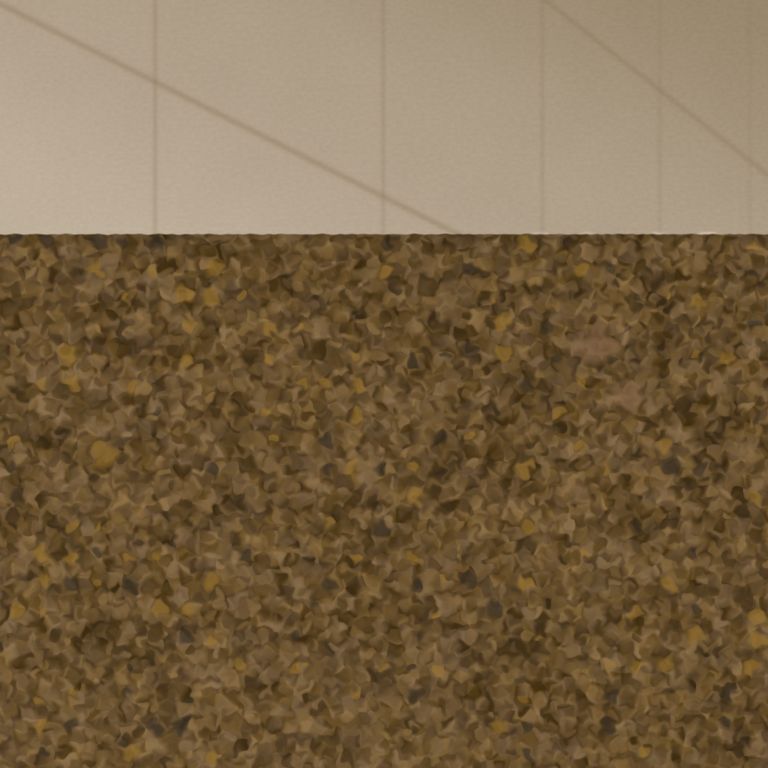
Write a WebGL 1 fragment shader that draws this texture.

```glsl
precision highp float;
// A granular cork panel below a pale, faintly seamed wall.
// The cork blends soft cellular chips at two scales with gradient noise and
// sparse flecks; the wall is a gradient with perspective seams and fine weave.

uniform vec2 u_resolution;

const float EDGE_Y = 0.695;
const float CHIP_SCALE = 62.0;
const float GRAIN_SCALE = 118.0;
const float FLECK_SCALE = 27.0;
const float SEAM_START = 0.202;
const float SEAM_STEP = 0.3616;
const float SEAM_SHRINK = 0.217;
const vec3 WALL_LIGHT = vec3(0.745, 0.685, 0.605);
const vec3 WALL_MID = vec3(0.685, 0.620, 0.535);
const vec3 WALL_DARK = vec3(0.590, 0.525, 0.420);
const vec3 SEAM_TINT = vec3(0.53, 0.45, 0.34);
const vec3 CORK_DARK = vec3(0.235, 0.170, 0.075);
const vec3 CORK_MID = vec3(0.400, 0.307, 0.178);
const vec3 CORK_LIGHT = vec3(0.545, 0.435, 0.285);
const vec3 OCHRE = vec3(0.590, 0.445, 0.170);
const vec3 CHARCOAL = vec3(0.205, 0.175, 0.135);
const vec3 ROSE = vec3(0.505, 0.385, 0.275);

vec3 hash3(vec2 p) {
  vec3 q = fract(vec3(p.xyx) * vec3(0.1031, 0.1030, 0.0973));
  q += dot(q, q.yxz + 33.33);
  return fract((q.xxy + q.yzz) * q.zyx);
}

float gradientDot(vec2 cell, vec2 offset) {
  float angle = 6.2832 * hash3(cell + 71.0).x;
  return dot(vec2(cos(angle), sin(angle)), offset);
}

float gradientNoise(vec2 p) {
  vec2 i = floor(p), f = fract(p);
  vec2 u = f * f * f * (f * (f * 6.0 - 15.0) + 10.0);
  float low = mix(gradientDot(i, f), gradientDot(i + vec2(1.0, 0.0), f - vec2(1.0, 0.0)), u.x);
  float high = mix(gradientDot(i + vec2(0.0, 1.0), f - vec2(0.0, 1.0)),
                   gradientDot(i + 1.0, f - 1.0), u.x);
  return mix(low, high, u.y);
}

// Random tones of nearby cells, blended softly; each channel is -0.5 to 0.5.
vec3 chips(vec2 p, float sharpness) {
  vec2 cell = floor(p);
  vec3 sum = vec3(0.0);
  float total = 0.0001;
  for (int y = -1; y <= 1; y++) {
    for (int x = -1; x <= 1; x++) {
      vec2 id = cell + vec2(float(x), float(y));
      vec2 d = id + hash3(id).xy - p;
      float weight = exp(-sharpness * dot(d, d));
      sum += weight * (hash3(id + 219.0) - 0.5);
      total += weight;
    }
  }
  return sum / total;
}

// Irregular soft spot around a centre.
float blob(vec2 p, vec2 center, float radius, float wobble) {
  return 1.0 - smoothstep(0.55, 1.15, length(p - center) / radius + wobble);
}

vec3 corkColor(vec2 p) {
  vec2 warp = vec2(gradientNoise(p * 70.0), gradientNoise(p * 70.0 + 40.0));
  vec2 q = p + warp * 0.010;
  vec3 chip = chips(q * CHIP_SCALE, 7.0);
  vec3 grain = chips(q * GRAIN_SCALE + 17.0, 6.0);
  float cloud = gradientNoise(p * 9.0) + 0.6 * gradientNoise(p * 21.0 + 5.0);
  float tone = 0.55 * chip.x + 0.72 * grain.x + 0.22 * gradientNoise(q * 95.0) + 0.12 * cloud;
  tone += 0.07 * (0.35 - p.y) + 0.05 * (0.5 - p.x);

  vec3 color = mix(CORK_MID, CORK_LIGHT, clamp(tone * 1.7, 0.0, 1.0));
  color = mix(color, CORK_DARK, clamp(-tone * 1.7, 0.0, 1.0));
  color += vec3(0.014, 0.004, -0.030) * (chip.y + grain.y);

  // Sparse ochre and charcoal flecks of varied size.
  vec2 f = q * FLECK_SCALE;
  vec2 id = floor(f);
  vec3 rnd = hash3(id + 503.0);
  float radius = mix(0.14, 0.34, rnd.z);
  float fleck = blob(f, id + 0.35 + 0.3 * rnd.xy, radius, 0.4 * warp.x);
  float kind = hash3(id + 907.0).x;
  color = mix(color, OCHRE, 0.60 * fleck * step(0.83, kind));
  color = mix(color, CHARCOAL, 0.60 * fleck * step(kind, 0.12));

  // Larger pale chips.
  color = mix(color, ROSE, 0.65 * blob(q, vec2(0.775, 0.552), 0.030, 0.5 * warp.y));
  color = mix(color, ROSE * 1.06, 0.60 * blob(q, vec2(0.815, 0.485), 0.022, 0.5 * warp.x));
  color = mix(color, OCHRE, 0.55 * blob(q, vec2(0.137, 0.407), 0.019, 0.5 * warp.y));
  return color * mix(0.88, 1.0, smoothstep(0.0, 0.018, EDGE_Y - p.y));
}

float seam(float dist, float width) {
  return exp(-dist * dist / (width * width));
}

vec3 wallColor(vec2 p) {
  float height = (p.y - EDGE_Y) / (1.0 - EDGE_Y);
  float shade = clamp(0.62 * p.x + 0.42 * height - 0.04, 0.0, 1.0);
  vec3 color = mix(WALL_LIGHT, WALL_MID, smoothstep(0.0, 0.5, shade));
  color = mix(color, WALL_DARK, smoothstep(0.45, 1.05, shade));
  float weave = gradientNoise(p * vec2(130.0, 210.0)) + 0.7 * gradientNoise(p * 260.0);
  color += 0.016 * weave + 0.008 * gradientNoise(p * 14.0);

  for (int i = 0; i < 5; i++) {
    float n = float(i);
    float x = SEAM_START + SEAM_STEP * n / (1.0 + SEAM_SHRINK * n);
    color = mix(color, SEAM_TINT, (0.24 - 0.035 * n) * seam(p.x - x, 0.0035));
  }
  float longSlope = (p.y - 0.995 + 0.503 * p.x) * 0.893;
  float shortSlope = (p.y - 1.0 + 0.786 * (p.x - 0.71)) * 0.786;
  color = mix(color, SEAM_TINT, 0.36 * seam(longSlope, 0.0045));
  return mix(color, SEAM_TINT, 0.32 * seam(shortSlope, 0.0040));
}

void main() {
  vec2 p = gl_FragCoord.xy / u_resolution;
  float softness = max(0.0015, 1.0 / u_resolution.y);
  float edge = EDGE_Y + 0.0020 * gradientNoise(vec2(p.x * 75.0, 3.0));
  float wall = smoothstep(-softness, softness, p.y - edge);
  vec3 color = mix(corkColor(p), wallColor(p), wall);
  float glint = seam(p.y - edge - 0.001, 0.0022) * smoothstep(0.50, 0.85, p.x);
  color += 0.12 * glint * smoothstep(0.0, 0.3, gradientNoise(vec2(p.x * 32.0, 8.0)));
  gl_FragColor = vec4(color, 1.0);
}
```
